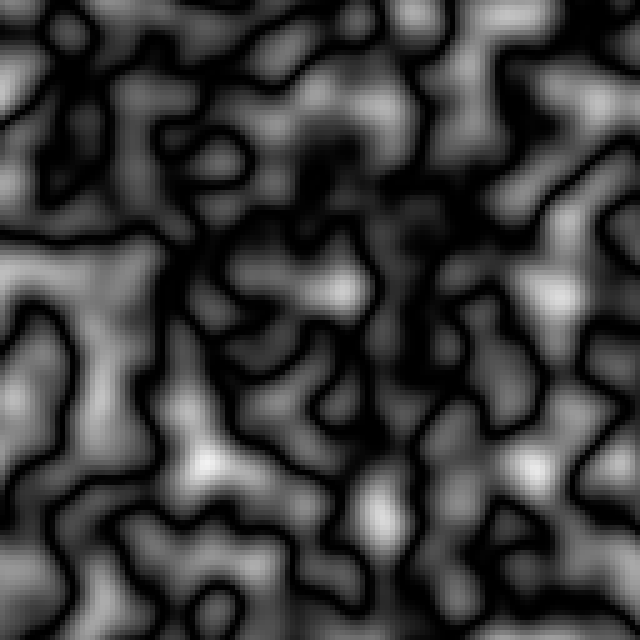
Write a WebGL 1 fragment shader that draws this pattern.

```glsl
precision highp float;
// Folded gradient noise: the absolute value of a broad and a weaker finer layer
// of Perlin noise, giving soft grey blobs parted by wide black creases along
// the zero lines. It is evaluated per small square, so slopes show fine steps.

uniform vec2 u_resolution;

#define CELLS 7.0                 // broad noise cells across the canvas
#define FINE_RATIO 1.87           // frequency of the finer layer
#define FINE_WEIGHT 0.38          // strength of the finer layer
#define BLOCKS 128.0              // small squares across the canvas
#define GAIN 1.32                 // brightness of the folded noise
#define CREASE 0.17               // grey level below which creases darken
#define SEED vec2(17.37, 41.62)   // window into the noise field

const float TAU = 6.2831853;

float hash(vec2 p) {
  vec3 q = fract(p.xyx * vec3(0.1031, 0.1030, 0.0973));
  q += dot(q, q.yzx + 33.33);
  return fract((q.x + q.y) * q.z);
}

// Slope contribution of one lattice corner with a random unit gradient.
float corner(vec2 cell, vec2 local, vec2 offset) {
  float angle = TAU * hash(cell + offset);
  return dot(vec2(cos(angle), sin(angle)), local - offset);
}

float gradientNoise(vec2 p) {
  vec2 cell = floor(p);
  vec2 f = p - cell;
  vec2 fade = f * f * f * (f * (f * 6.0 - 15.0) + 10.0);
  float low = mix(corner(cell, f, vec2(0.0, 0.0)),
                  corner(cell, f, vec2(1.0, 0.0)), fade.x);
  float high = mix(corner(cell, f, vec2(0.0, 1.0)),
                   corner(cell, f, vec2(1.0, 1.0)), fade.x);
  return mix(low, high, fade.y);
}

// Grey level of one small square, with a toe that widens the black creases.
float blockGrey(vec2 block) {
  vec2 p = (block + 0.5) / BLOCKS * CELLS + SEED;
  float n = gradientNoise(p) + FINE_WEIGHT * gradientNoise(p * FINE_RATIO);
  float grey = GAIN * abs(n);
  return grey * smoothstep(0.0, CREASE, grey);
}

void main() {
  float side = min(u_resolution.x, u_resolution.y);
  vec2 grid = gl_FragCoord.xy / side * BLOCKS - 0.5;

  // Blend neighbouring squares only in a thin band along their shared edges.
  vec2 base = floor(grid);
  vec2 blend = smoothstep(0.4, 0.6, grid - base);
  float low = mix(blockGrey(base),
                  blockGrey(base + vec2(1.0, 0.0)), blend.x);
  float high = mix(blockGrey(base + vec2(0.0, 1.0)),
                   blockGrey(base + vec2(1.0, 1.0)), blend.x);

  float grey = clamp(mix(low, high, blend.y), 0.0, 1.0);
  gl_FragColor = vec4(vec3(grey), 1.0);
}
```
